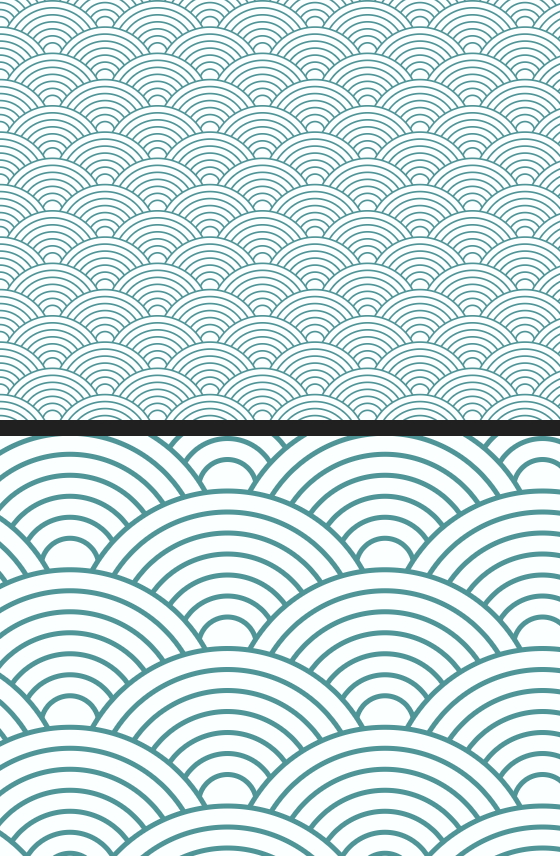
Top, the full canvas; bottom, a detail of the centre.
Reproduce this pattern procedurally as a WebGL 2 fragment shader.

```glsl
#version 300 es
precision highp float;
// Seigaiha waves: overlapping scales of seven concentric teal rings on white.

uniform vec2 u_resolution;
out vec4 fragColor;

// Lengths are fractions of the canvas height
const float ROWS = 16.0;
const float ROW_STEP = 1.0 / ROWS;
const float RADIUS = 2.0 * ROW_STEP;
const float PERIOD = 2.0 * RADIUS;
const float RINGS = 7.0;
const float RING_GAP = RADIUS / 7.5;
const float LINE_WIDTH = 0.0040;

const vec3 PAPER = vec3(0.99, 1.0, 1.0);
const vec3 TEAL = vec3(0.31, 0.58, 0.59);

// Smooth coverage of a signed distance, negative inside
float coverage(float dist, float pixel) {
    return clamp(0.5 - dist / pixel, 0.0, 1.0);
}

// Distance from the centre of the nearest scale in a row
float scaleDistance(vec2 p, float row) {
    float shift = mod(row + 1.0, 2.0) * 0.5 * PERIOD;
    float x = mod(p.x - shift + 0.5 * PERIOD, PERIOD) - 0.5 * PERIOD;
    return length(vec2(x, p.y - row * ROW_STEP));
}

// Evenly spaced rings, the outermost stroke lying inside the rim
float ringLines(float r, float pixel) {
    float depth = RADIUS - 0.5 * LINE_WIDTH - r;
    float ring = clamp(floor(depth / RING_GAP + 0.5), 0.0, RINGS - 1.0);
    float dist = abs(depth - ring * RING_GAP) - 0.5 * LINE_WIDTH;
    return coverage(dist, pixel);
}

void main() {
    float pixel = 1.0 / u_resolution.y;
    vec2 p = gl_FragCoord.xy * pixel;
    float baseRow = floor(p.y / ROW_STEP);
    vec3 color = PAPER;

    // Paint from the back row down to the front row
    for (int i = 1; i >= -2; i--) {
        float r = scaleDistance(p, baseRow + float(i));
        // Widen the stroke past the rim so only the disc edge blends
        float ink = ringLines(min(r, RADIUS - 0.5 * LINE_WIDTH), pixel);
        color = mix(color, mix(PAPER, TEAL, ink), coverage(r - RADIUS, pixel));
    }

    fragColor = vec4(color, 1.0);
}
```
